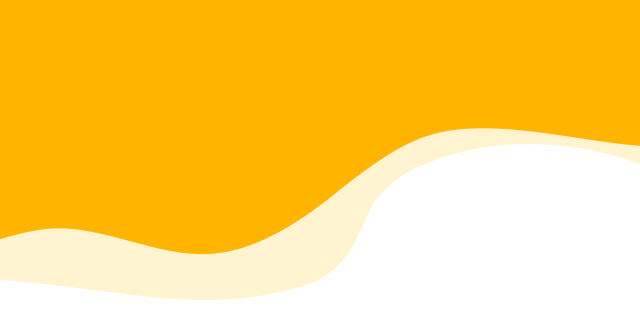
Write a Shadertoy shader that draws this background.

```glsl
// Flat amber sky over two smooth rolling waves: a cream band and a white ground.
// Each wave outline is a cubic Hermite spline; its fill edge is smoothed using
// the approximate distance to the curve (height gap divided by slope length).

const vec3 AMBER = vec3(1.0, 0.708, 0.0);
const vec3 CREAM = vec3(1.0, 0.955, 0.81);
const vec3 WHITE = vec3(1.0);

// Knots hold (x, height, slope); x spans 0..2 and height spans 0..1.
const int CREAM_KNOTS = 7;
const vec3 creamWave[CREAM_KNOTS] = vec3[](
    vec3(0.0, 0.2526, 0.28),
    vec3(0.1823, 0.2865, 0.0),
    vec3(0.6328, 0.2057, 0.0),
    vec3(1.0417, 0.3906, 0.8),
    vec3(1.3333, 0.5747, 0.33),
    vec3(1.5104, 0.599, 0.0),
    vec3(2.0, 0.5443, -0.08));

const int WHITE_KNOTS = 11;
const vec3 whiteWave[WHITE_KNOTS] = vec3[](
    vec3(0.0, 0.125, -0.06),
    vec3(0.3125, 0.0911, -0.13),
    vec3(0.651, 0.0625, 0.0),
    vec3(0.9115, 0.0964, 0.25),
    vec3(1.0677, 0.1823, 1.1),
    vec3(1.125, 0.276, 2.2),
    vec3(1.151, 0.3333, 2.05),
    vec3(1.2214, 0.4245, 0.9),
    vec3(1.3333, 0.4896, 0.42),
    vec3(1.6536, 0.5495, 0.0),
    vec3(2.0, 0.487, -0.38));

// Height and slope at x of the cubic joining two knots
vec2 hermite(float x, vec3 a, vec3 b) {
    float width = b.x - a.x;
    float t = (x - a.x) / width;
    float s = 1.0 - t;
    float rise = b.y - a.y;
    float height = a.y + rise * t * t * (3.0 - 2.0 * t)
                 + width * t * s * (a.z * s - b.z * t);
    float slope = 6.0 * t * s * rise / width
                + a.z * s * (1.0 - 3.0 * t) + b.z * t * (3.0 * t - 2.0);
    return vec2(height, slope);
}

// Smooth coverage of the area below a curve
float fillBelow(float y, vec2 curve, float pixel) {
    float dist = (y - curve.x) / sqrt(1.0 + curve.y * curve.y);
    return 1.0 - smoothstep(-0.75 * pixel, 0.75 * pixel, dist);
}

void mainImage(out vec4 fragColor, in vec2 fragCoord) {
    vec2 p = fragCoord / iResolution.xy * vec2(2.0, 1.0);
    float pixel = 1.0 / iResolution.y;

    // Select the spline span containing this column
    vec2 creamEdge = vec2(0.0);
    for (int i = 0; i < CREAM_KNOTS - 1; i++) {
        if (p.x >= creamWave[i].x)
            creamEdge = hermite(p.x, creamWave[i], creamWave[i + 1]);
    }
    vec2 whiteEdge = vec2(0.0);
    for (int i = 0; i < WHITE_KNOTS - 1; i++) {
        if (p.x >= whiteWave[i].x)
            whiteEdge = hermite(p.x, whiteWave[i], whiteWave[i + 1]);
    }

    // Layer the waves from back to front
    vec3 color = mix(AMBER, CREAM, fillBelow(p.y, creamEdge, pixel));
    color = mix(color, WHITE, fillBelow(p.y, whiteEdge, pixel));
    fragColor = vec4(color, 1.0);
}
```
